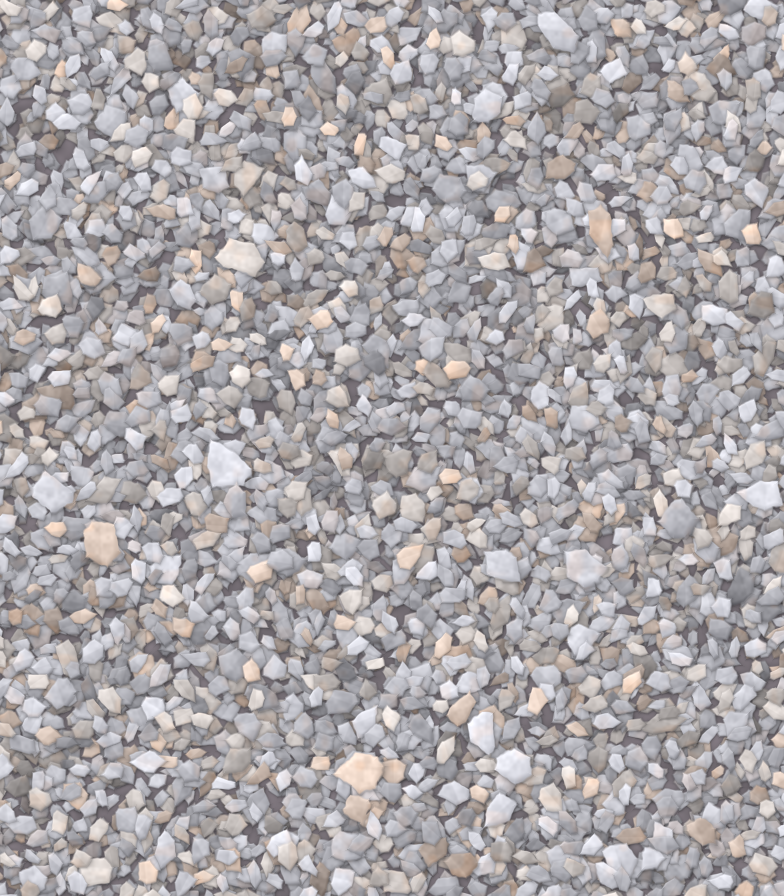
A Shadertoy shader for this texture:

```glsl
// Pale grey and tan crushed gravel: layers of overlapping angular stone chips.

const float TAU = 6.28318;
const int LAYERS = 8;

vec3 hash3(vec3 p) {
    p = fract(p * vec3(0.1031, 0.1030, 0.0973));
    p += dot(p, p.yxz + 33.33);
    return fract((p.xxy + p.yxx) * p.zyx);
}

float noise(vec2 p) {
    vec2 i = floor(p), f = fract(p);
    f = f * f * (3.0 - 2.0 * f);
    float a = hash3(vec3(i, 7.0)).x;
    float b = hash3(vec3(i + vec2(1, 0), 7.0)).x;
    float c = hash3(vec3(i + vec2(0, 1), 7.0)).x;
    float d = hash3(vec3(i + vec2(1, 1), 7.0)).x;
    return mix(mix(a, b, f.x), mix(c, d, f.x), f.y);
}

mat2 rotation(float a) {
    float c = cos(a), s = sin(a);
    return mat2(c, -s, s, c);
}

// Convex chip of six random sides: xy = normal of the nearest side, z = distance
vec3 chip(vec2 q, float radius, vec3 seed) {
    vec3 nearest = vec3(0.0, 0.0, -10.0);
    for (int i = 0; i < 6; i++) {
        vec3 h = hash3(seed + float(i) * 17.3);
        float a = (float(i) + 0.8 * h.x) * TAU / 6.0;
        vec2 n = vec2(cos(a), sin(a));
        float d = dot(q, n) - radius * mix(0.70, 1.0, h.y);
        if (d > nearest.z) nearest = vec3(n, d);
    }
    return nearest;
}

// Mostly cool grey, some cream, a few tan and a few slate
vec3 stoneColor(vec3 h) {
    vec3 tint = vec3(0.985, 0.995, 1.03);
    if (h.y > 0.66) tint = vec3(1.035, 1.0, 0.965);
    if (h.y > 0.90) tint = vec3(1.07, 0.96, 0.87);
    float slate = h.z < 0.10 ? 0.76 : 1.0;
    return mix(0.60, 0.86, h.x) * slate * tint;
}

// Lays one layer of stones over the colour below
vec3 layStones(vec3 col, vec2 p, float cells, float share, float layer) {
    vec2 g = rotation(layer * 0.7) * p * cells + layer * 13.7 + 40.0;
    vec2 light = rotation(layer * 0.7) * vec2(-0.45, 0.89);
    float grain = noise(p * 110.0) * 0.6 + noise(p * 240.0) * 0.4 - 0.5;
    float edge = 0.0016 * cells;

    for (int y = -1; y <= 1; y++)
    for (int x = -1; x <= 1; x++) {
        vec2 cell = floor(g) + vec2(x, y);
        vec3 seed = vec3(cell, layer * 31.0 + 5.0);
        vec3 place = hash3(seed);
        if (place.z > share) continue;
        vec3 shape = hash3(seed + 71.0);
        vec3 look = hash3(seed + 143.0);

        // Turn and flatten the stone, roughen its outline
        mat2 turn = rotation(shape.x * TAU);
        vec2 q = turn * (g - cell - 0.5 - 0.8 * (place.xy - 0.5));
        vec2 l = turn * light;
        q.y *= mix(1.05, 1.9, shape.y);
        vec3 side = chip(q, mix(0.37, 0.56, shape.z), seed);
        side.z += 0.10 * grain;

        // Tilted top, one broken ridge and bevelled rims
        float ridge = dot(q, rotation(look.z * TAU) * vec2(1, 0)) + 0.2 * (look.x - 0.5);
        float shade = 0.12 * dot(q, l);
        shade += 0.05 * (smoothstep(-0.05, 0.05, ridge) - 0.5) * sign(look.y - 0.5);
        shade += smoothstep(-0.14, 0.0, side.z) * (0.08 * dot(side.xy, l) - 0.03);
        vec3 stone = stoneColor(look) + shade + grain * 0.17;
        stone += vec3(0.04, 0.0, -0.03) * smoothstep(0.55, 0.9, noise(p * 65.0 + look.xy * 9.0));
        stone *= mix(0.80, 1.02, layer / float(LAYERS - 1));

        // Contact shadow, then the stone itself
        float gap = max(side.z - 0.05 * dot(side.xy, -l), 0.0);
        col *= 1.0 - 0.30 * exp(-gap * 16.0);
        col = mix(col, stone, smoothstep(edge, -edge, side.z));
    }
    return col;
}

void mainImage(out vec4 fragColor, in vec2 fragCoord) {
    vec2 p = fragCoord / iResolution.y;

    // Cells per canvas height and share of cells filled, bottom layer first
    vec2 layers[LAYERS] = vec2[LAYERS](
        vec2(41, 1.0), vec2(34, 1.0), vec2(43, 0.9), vec2(29, 0.7),
        vec2(37, 0.8), vec2(26, 0.3), vec2(35, 0.6), vec2(20, 0.06));

    vec3 col = vec3(0.36, 0.33, 0.35) * (0.85 + 0.3 * noise(p * 90.0));
    for (int i = 0; i < LAYERS; i++)
        col = layStones(col, p, layers[i].x, layers[i].y, float(i));

    // Soft daylight lifts the shadows
    col = max(col, 0.0) * 0.885 + vec3(0.160, 0.156, 0.165);
    fragColor = vec4(min(col, 1.0), 1.0);
}
```
